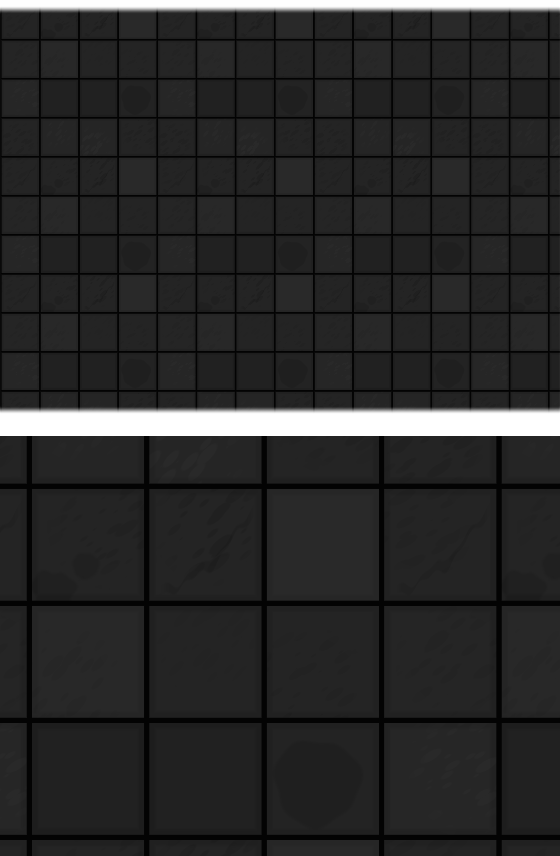
Top, the full canvas; bottom, a detail of the centre.
Reproduce this pattern procedurally as a Shadertoy shader.

```glsl
// Tile shade and wear by type: one vec4 per row type, one component per column.
const mat4 SHADES = mat4(
    0.142, 0.140, 0.141, 0.162,
    0.144, 0.158, 0.140, 0.143,
    0.149, 0.128, 0.129, 0.139,
    0.141, 0.144, 0.146, 0.140);
// Negative wear darkens, positive wear lightens.
const mat4 WEAR = mat4(
    -0.6, -0.7, -1.0, 0.0,
    -0.6, -0.6, -0.2, -0.8,
    0.9, 0.0, 0.0, 0.0,
    -0.9, 0.8, 1.0, -0.8);

const vec2 PITCH = vec2(0.0932, 0.0929);
const vec2 GRID_ORIGIN = vec2(0.0017, -0.0235);
const float LINE_HALF = 0.0021;
const vec3 GROUT = vec3(0.012);
const vec3 PAPER = vec3(0.995);

vec2 hash2(vec2 p) {
    vec2 k = vec2(dot(p, vec2(127.1, 311.7)), dot(p, vec2(269.5, 183.3)));
    return fract(sin(k) * 43758.5);
}

mat2 rotate(float a) {
    return mat2(cos(a), -sin(a), sin(a), cos(a));
}

// Cellular flecks with a random size in each cell.
float flecks(vec2 p, vec2 seed) {
    vec2 cell = floor(p);
    float mark = 0.0;
    for (int j = -1; j <= 1; j++) {
        for (int i = -1; i <= 1; i++) {
            vec2 c = cell + vec2(i, j);
            vec2 h = hash2(c + seed * 17.0);
            float radius = 0.55 * hash2(c + seed * 31.0 + 5.0).x - 0.05;
            float d = length(p - c - h);
            mark = max(mark, 1.0 - smoothstep(radius - 0.06, radius + 0.06, d));
        }
    }
    return mark;
}

// Round stain with a wavy outline.
float stain(vec2 p, vec2 centre, float radius, float wobble) {
    vec2 q = p - centre;
    float a = atan(q.y, q.x);
    float r = radius * (1.0 + wobble * (sin(3.0 * a + 0.6) + 0.5 * sin(7.0 * a)));
    return 1.0 - smoothstep(r - 0.02, r + 0.02, length(q));
}

// Curved crack rising to the right, broken up by layered sines.
float crack(vec2 p) {
    float curve = 0.1 + 0.85 * p.x * p.x + 0.03 * sin(p.x * 19.0) + 0.015 * sin(p.x * 43.0);
    float width = 0.02 + 0.014 * sin(p.x * 15.0) + 0.008 * sin(p.x * 37.0);
    float ends = smoothstep(0.1, 0.2, p.x) * (1.0 - smoothstep(0.85, 0.95, p.x));
    return ends * (1.0 - smoothstep(width, width + 0.025, abs(p.y - curve)));
}

float tileShade(vec2 uv, int col, int kind) {
    vec2 seed = vec2(col, kind);
    float shade = SHADES[kind][col];
    float wear = WEAR[kind][col];

    // Slanted streaks, gathered in one part of the tile
    vec2 along = rotate(0.5 + 0.5 * hash2(seed).x) * uv;
    vec2 focus = 0.25 + 0.5 * hash2(seed + 9.0);
    float gather = 1.0 - smoothstep(0.25, 0.6, length(uv - focus));
    shade += 0.014 * wear * gather * flecks(along * vec2(4.0, 11.0), seed);

    // Cracks and stains on particular tiles
    if (kind == 0 && (col == 0 || col == 2)) shade -= 0.014 * crack(uv);
    if (kind == 0 && col == 1) {
        float spots = max(stain(uv, vec2(0.48, 0.32), 0.11, 0.05),
                          stain(uv, vec2(0.2, 0.1), 0.18, 0.12));
        shade -= 0.016 * spots;
    }
    if (kind == 2 && col == 3) shade -= 0.016 * stain(uv, vec2(0.45, 0.47), 0.37, 0.06);
    return shade;
}

float roundedBox(vec2 p, vec2 halfSize, float radius) {
    vec2 q = abs(p) - halfSize + radius;
    return length(max(q, 0.0)) + min(max(q.x, q.y), 0.0) - radius;
}

void mainImage(out vec4 fragColor, in vec2 fragCoord) {
    float pixel = 1.0 / iResolution.y;
    vec2 p = fragCoord * pixel;
    vec2 grid = (p - GRID_ORIGIN) / PITCH;
    vec2 cell = floor(grid);
    vec2 uv = grid - cell;

    // Four tile types each way; the row cycle restarts above the fourth row
    int col = int(mod(cell.x, 4.0));
    int kind = int(mod((cell.y < 4.0 ? 3.0 : 6.0) - cell.y, 4.0));
    float shade = tileShade(uv, col, kind);

    // Darker rim and grout lines
    vec2 edge = min(uv, 1.0 - uv) * PITCH;
    float d = min(edge.x, edge.y);
    shade -= 0.014 * (1.0 - smoothstep(0.005, 0.0085, d));
    float grout = 1.0 - smoothstep(LINE_HALF - 0.5 * pixel, LINE_HALF + 0.5 * pixel, d);
    vec3 color = mix(vec3(shade), GROUT, grout);

    // Soft white border above and below
    float aspect = iResolution.x * pixel;
    float border = roundedBox(p - 0.5 * vec2(aspect, 1.0), vec2(0.5 * aspect + 0.007, 0.477), 0.012);
    color = mix(color, PAPER, smoothstep(-0.01, 0.009, border));
    fragColor = vec4(color, 1.0);
}
```
